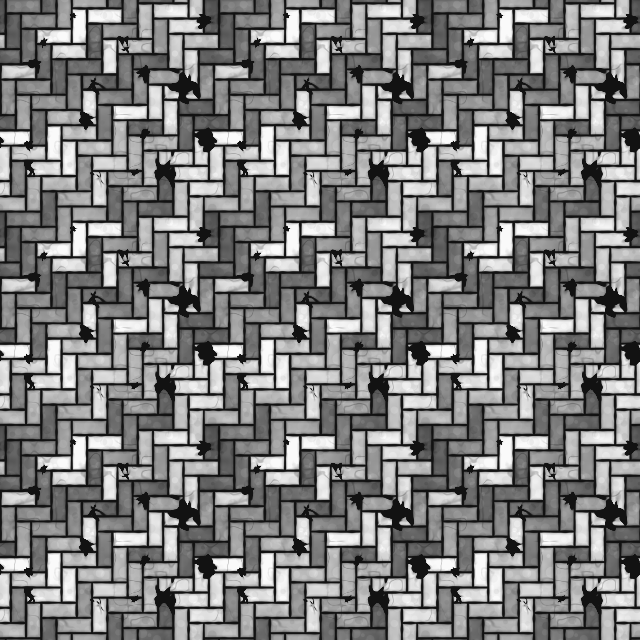
A WebGL 2 fragment shader for this pattern:

```glsl
#version 300 es
precision highp float;
uniform vec2 u_resolution;
out vec4 outColor;

float hash(vec2 p) {
    return fract(sin(dot(p, vec2(127.1, 311.7))) * 43758.5453);
}

// Value noise that wraps after n cells
float noise(vec2 p, float n) {
    p *= n;
    vec2 i = floor(p), f = fract(p);
    f = f * f * (3.0 - 2.0 * f);
    vec2 a = mod(i, n), b = mod(i + 1.0, n);
    return mix(mix(hash(a), hash(vec2(b.x, a.y)), f.x),
               mix(hash(vec2(a.x, b.y)), hash(b), f.x), f.y);
}

// Distance inward from the edge of a slightly rounded box
float boxDepth(vec2 p, vec2 halfSize) {
    vec2 q = abs(p) - halfSize + 0.007;
    return 0.007 - length(max(q, 0.0)) - min(max(q.x, q.y), 0.0);
}

// Herringbone of 1/6 by 1/14 bricks; id wraps with the tile
float herringbone(vec2 p, out vec2 id) {
    const float L = 1.0 / 6.0, W = 1.0 / 14.0;
    vec2 base = floor(vec2((p.x + p.y) / (2.0 * W), (p.x - p.y) / (2.0 * L)));
    float depth = -1.0;
    id = vec2(0.0);
    for (int i = -2; i <= 1; i++)
    for (int j = 0; j <= 1; j++) {
        vec2 k = base + vec2(i, j);
        vec2 r = p - vec2(k.x * W + k.y * L, k.x * W - k.y * L);
        float across = boxDepth(r - 0.5 * vec2(L, W), 0.5 * vec2(L, W));
        float upright = boxDepth(r - 0.5 * vec2(-W, L), 0.5 * vec2(W, L));
        float d = max(across, upright);
        if (d > depth) {
            depth = d;
            id = mod(vec2(3.0 * k.x + 7.0 * k.y, 3.0 * k.x - 7.0 * k.y) + 0.5, 42.0);
            id = floor(id) + (upright > across ? 50.0 : 0.0);
        }
    }
    return depth;
}

// Overlapping translucent discs, as a small signed tint
float flecks(vec2 p, float n) {
    vec2 g = p * n, cell = floor(g);
    float tint = 0.0;
    for (int y = -1; y <= 1; y++)
    for (int x = -1; x <= 1; x++) {
        vec2 c = cell + vec2(x, y), k = mod(c, n);
        vec2 center = c + vec2(hash(k + 3.0), hash(k + 17.0));
        float radius = 0.2 + 0.5 * hash(k + 29.0);
        float disc = 1.0 - smoothstep(radius - 0.08, radius + 0.08, length(g - center));
        tint += disc * (hash(k + 41.0) - 0.45);
    }
    return tint;
}

// Sparse star-shaped stains
float stains(vec2 p) {
    const float n = 4.0;
    vec2 g = p * n + 0.22 * (vec2(noise(p, 22.0), noise(p + 0.37, 22.0)) - 0.5);
    vec2 cell = floor(g);
    float stain = 0.0;
    for (int y = -1; y <= 1; y++)
    for (int x = -1; x <= 1; x++) {
        vec2 c = cell + vec2(x, y), k = mod(c, n);
        vec2 v = g - c - 0.15 - 0.7 * vec2(hash(k + 5.0), hash(k + 11.0));
        float h = hash(k + 23.0);
        float angle = atan(v.y, v.x + 1e-5);
        float radius = (0.1 + 0.24 * h * h) * (1.0 + 0.3 * sin(5.0 * angle + 20.0 * h));
        stain = max(stain, (0.45 + 0.55 * h) * (1.0 - smoothstep(0.25 * radius, radius, length(v))));
    }
    return stain;
}

void main() {
    // Three by three tiles, counted from the top left
    vec2 uv = gl_FragCoord.xy / u_resolution;
    vec2 p = fract(vec2(uv.x, 1.0 - uv.y) * 3.0);
    float pixel = 3.0 / min(u_resolution.x, u_resolution.y);

    vec2 id;
    float depth = herringbone(p - vec2(0.384, 0.349), id);
    float stain = stains(p);

    // Brick shade: random with broad drifts of light and dark
    float drift = noise(p + 0.1, 4.0) - 0.5;
    float shade = mix(0.38, 1.0, clamp(hash(id) + 0.25 * drift, 0.0, 1.0));

    // Marbled surface
    float cloud = 0.6 * noise(p, 12.0) + 0.4 * noise(p, 31.0);
    float vein = 1.0 - smoothstep(0.0, 0.07, abs(noise(p + 0.03 * cloud, 17.0) - 0.5));
    shade += 0.11 * flecks(p, 26.0) + 0.14 * (cloud - 0.5);
    shade *= 1.0 - 0.2 * vein * smoothstep(0.4, 0.7, noise(p, 9.0));

    // Grime gathers along the edges and widens the joints at stains
    shade *= mix(0.82, 1.0, smoothstep(0.004, 0.02, depth));
    shade *= 1.0 - 0.55 * stain;
    float wear = depth - 0.045 * stain - 0.003 * (noise(p, 40.0) - 0.5);
    float brick = smoothstep(0.005 - max(0.003, 0.4 * pixel),
                             0.005 + max(0.004, 0.4 * pixel), wear);

    outColor = vec4(vec3(mix(0.07, clamp(shade, 0.0, 0.98), brick)), 1.0);
}
```
